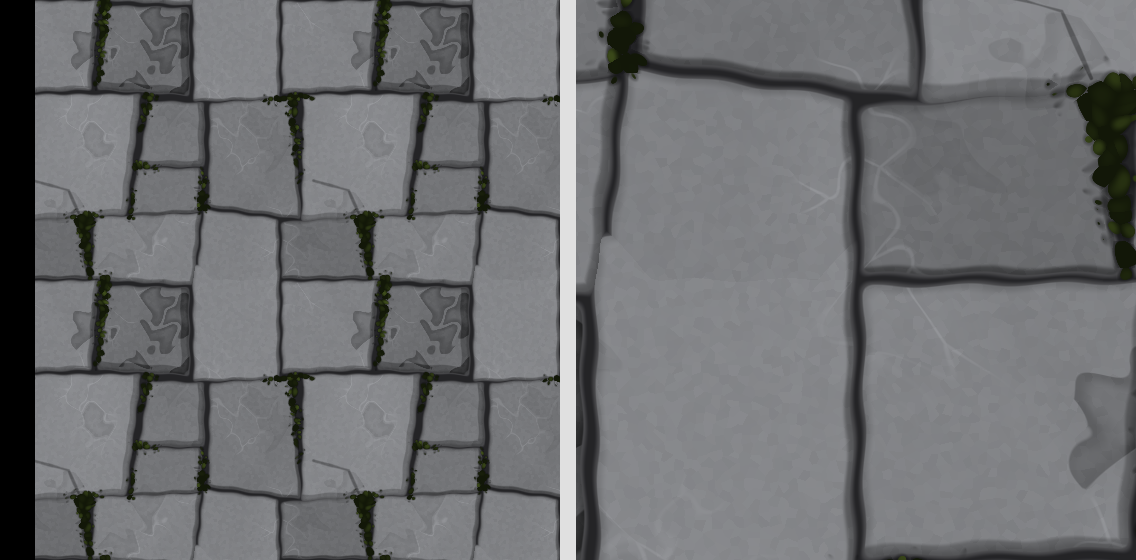
Left: the whole. Right: its middle third, enlarged.
Write a WebGL 2 fragment shader that draws this texture.

```glsl
#version 300 es
precision highp float;
// Worn grey flagstones with mossy joints, tiled two by two beside a dark margin.

uniform vec2 u_resolution;
out vec4 outColor;

const float TAU = 6.2831853;
const float REPEATS = 2.0;
const float MARGIN = 0.0625;       // black band at the left, in canvas widths
const float CORNER = 0.014;        // rounding of stone corners, in tiles
const float RAGGED = 0.0022;       // waviness of stone edges
const float MOSS_FRAY = 0.034;     // how far moss tufts spread
const vec3 STONE_TINT = vec3(0.985, 0.995, 1.02);
const vec3 JOINT_EDGE = vec3(0.29, 0.29, 0.30);
const vec3 JOINT_DEEP = vec3(0.14, 0.14, 0.15);
const vec3 MOSS_DARK = vec3(0.07, 0.09, 0.03);
const vec3 MOSS_LIGHT = vec3(0.25, 0.31, 0.11);

// finish holds tone, bevel width and amount of chipping
struct Stone { float dist; float side; vec3 finish; };

vec2 hash2(vec2 p) {
  vec3 q = fract(p.xyx * vec3(0.1031, 0.1030, 0.0973));
  q += dot(q, q.yzx + 33.33);
  return fract((q.xx + q.yz) * q.zy);
}

// Cellular noise repeating every n cells: nearest, second nearest, cell value
vec3 cellular(vec2 p, float n) {
  vec2 cell = floor(p * n), f = fract(p * n);
  vec3 best = vec3(8.0, 8.0, 0.0);
  for (int y = -1; y <= 1; y++)
    for (int x = -1; x <= 1; x++) {
      vec2 o = vec2(x, y);
      vec2 h = hash2(mod(cell + o, n) + n);
      float d = length(o + h - f);
      if (d < best.x) best = vec3(d, best.x, fract(h.x * 7.3 + h.y * 3.1));
      else best.y = min(best.y, d);
    }
  return best;
}

// Layered sines with whole frequencies, so they close at tile borders
float clouds(vec2 p) {
  float sum = 0.0;
  for (float k = 1.0; k < 7.0; k++) {
    p += 0.05 / k * sin(TAU * k * p.yx + vec2(k, 2.7 * k));
    sum += sin(TAU * (k + 1.0) * p.x + k) * sin(TAU * k * p.y + 1.9 * k) / k;
  }
  return sum * 0.5;
}

float smoothMax(float a, float b) {
  float h = max(CORNER - abs(a - b), 0.0) / CORNER;
  return max(a, b) + h * h * CORNER * 0.25;
}

float edge(vec2 p, vec2 a, vec2 b) {
  vec2 dir = normalize(b - a);
  return dot(p - a, vec2(dir.y, -dir.x));
}

// Keeps the stone that covers p most deeply; corners run clockwise from top left
void lay(inout Stone s, vec2 p, vec2 a, vec2 b, vec2 c, vec2 d, vec3 finish) {
  vec2 mid = (a + b + c + d) * 0.25;
  p -= round(p - mid);
  float side = max(edge(p, b, c), edge(p, c, d));
  float dist = smoothMax(smoothMax(edge(p, a, b), edge(p, b, c)),
                         smoothMax(edge(p, c, d), edge(p, d, a)));
  if (dist < s.dist) s = Stone(dist, side, finish);
}

// Tapered stroke distance, wrapped around the tile
float stroke(vec2 p, vec2 a, vec2 b, float wa, float wb) {
  p -= round(p - (a + b) * 0.5);
  float h = clamp(dot(p - a, b - a) / dot(b - a, b - a), 0.0, 1.0);
  return length(p - mix(a, b, h)) - mix(wa, wb, h);
}

Stone paving(vec2 p) {
  Stone s = Stone(9.0, 9.0, vec3(0.0));
  // top course
  lay(s, p, vec2(.010, .008), vec2(.349, .003), vec2(.323, .318), vec2(.010, .330), vec3(.515, .012, 1.0));
  lay(s, p, vec2(.385, .022), vec2(.672, .031), vec2(.675, .338), vec2(.350, .318), vec3(.435, .026, 1.0));
  lay(s, p, vec2(.690, -.052), vec2(.995, -.052), vec2(.995, .352), vec2(.695, .360), vec3(.530, .006, .2));
  // middle course
  lay(s, p, vec2(.086, .339), vec2(.500, .339), vec2(.450, .766), vec2(.080, .788), vec3(.535, .020, .35));
  lay(s, p, vec2(.535, .362), vec2(.727, .370), vec2(.727, .594), vec2(.500, .592), vec3(.475, .018, .2));
  lay(s, p, vec2(.490, .602), vec2(.720, .604), vec2(.710, .755), vec2(.472, .770), vec3(.460, .008, .2));
  lay(s, p, vec2(.752, .370), vec2(1.036, .350), vec2(1.073, .780), vec2(.747, .735), vec3(.468, .006, .2));
  // bottom course
  lay(s, p, vec2(.008, .797), vec2(.285, .773), vec2(.313, .992), vec2(.008, .992), vec3(.432, .006, .2));
  lay(s, p, vec2(.340, .777), vec2(.714, .763), vec2(.690, 1.017), vec2(.331, .995), vec3(.508, .010, .3));
  lay(s, p, vec2(.729, .750), vec2(.992, .784), vec2(.995, 1.052), vec2(.700, 1.052), vec3(.512, .006, .2));
  return s;
}

float mossDistance(vec2 p) {
  float d = stroke(p, vec2(.375, .0), vec2(.352, .30), .020, .004);
  d = min(d, stroke(p, vec2(.045, .35), vec2(.070, .64), .018, .001));
  d = min(d, stroke(p, vec2(-.04, .355), vec2(.11, .345), .007, .006));
  d = min(d, stroke(p, vec2(.535, .35), vec2(.503, .46), .016, .001));
  d = min(d, stroke(p, vec2(.495, .595), vec2(.56, .605), .017, .002));
  d = min(d, stroke(p, vec2(.472, .69), vec2(.470, .775), .003, .006));
  d = min(d, stroke(p, vec2(.727, .61), vec2(.721, .735), .003, .017));
  d = min(d, stroke(p, vec2(.255, .772), vec2(.355, .772), .010, .006));
  return min(d, stroke(p, vec2(.300, .785), vec2(.322, .99), .030, .004));
}

void main() {
  vec2 uv = gl_FragCoord.xy / u_resolution;
  vec2 p = fract(vec2(uv.x, 1.0 - uv.y) * REPEATS);
  float aa = REPEATS / u_resolution.y;
  vec2 wave = sin(TAU * 9.0 * p.yx + 2.0 * sin(TAU * 5.0 * p));
  Stone s = paving(p + RAGGED * wave);

  // stone face: broad mottling, fine grain, pale veins and sunken chips
  float mottle = clouds(p);
  vec2 warped = p + 0.018 * wave + 0.03 * sin(TAU * 3.0 * p.yx + 1.0);
  vec3 facet = cellular(warped, 9.0);
  vec3 grain = cellular(p, 88.0);
  float ridge = facet.y - facet.x;
  float vein = (1.0 - smoothstep(0.01, 0.07, ridge)) * smoothstep(0.0, 0.5, mottle);
  float chip = step(0.80, facet.z) * smoothstep(0.10, 0.16, ridge) * (1.0 - 0.6 * smoothstep(0.2, 0.7, ridge));
  float tone = s.finish.x + 0.018 * mottle + 0.025 * (grain.z - 0.5) + 0.05 * vein - 0.12 * chip * s.finish.z;
  float crack = min(stroke(p, vec2(.12, .645), vec2(.245, .68), .0004, .001),
                    stroke(p, vec2(.245, .68), vec2(.28, .76), .001, .001));
  tone -= 0.16 * (1.0 - smoothstep(0.0, 2.0 * aa, crack + RAGGED * 0.5 * wave.x));

  // bevels on the lower right, soft darkening at the rim
  tone -= 0.11 * smoothstep(-s.finish.y - 0.004, -s.finish.y + 0.002, s.side);
  tone -= 0.07 * smoothstep(-0.012, 0.0, s.dist);
  vec3 joint = mix(JOINT_EDGE, JOINT_DEEP, smoothstep(0.0, 0.007, s.dist));
  vec3 color = mix(tone * STONE_TINT, joint, smoothstep(-aa, aa, s.dist));

  // moss with frayed tufts and a faint shadow
  vec3 leaf = cellular(p + 0.006 * wave, 46.0);
  float moss = mossDistance(p) + MOSS_FRAY * (leaf.x - 0.45) + 0.012 * (leaf.z - 0.5);
  color *= 1.0 - 0.3 * (1.0 - smoothstep(0.0, 0.012, moss));
  vec3 green = mix(MOSS_DARK, MOSS_LIGHT, leaf.z * leaf.z * (1.0 - smoothstep(0.1, 0.7, leaf.x)));
  color = mix(green, color, smoothstep(-aa, aa, moss));

  color *= smoothstep(-0.5, 0.5, (uv.x - MARGIN) * u_resolution.x);
  outColor = vec4(color, 1.0);
}
```
